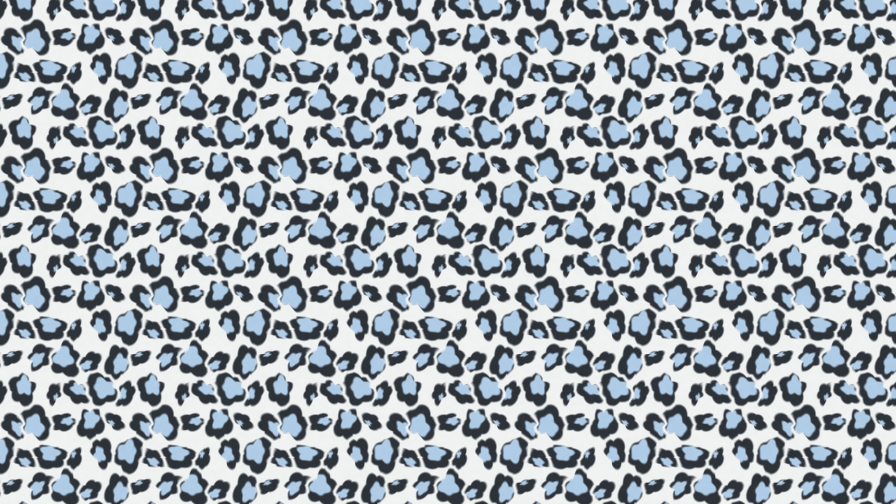
Reproduce this pattern procedurally as a WebGL 1 fragment shader.

```glsl
precision highp float;

uniform vec2 u_resolution;

const vec3 PAPER = vec3(0.942, 0.950, 0.950);
const vec3 INK = vec3(0.175, 0.197, 0.222);
const vec3 BLUE = vec3(0.688, 0.800, 0.905);
const float ROWS = 15.7;               // rows of spots over the canvas height
const vec2 PERIOD = vec2(5.0, 4.0);    // cells before the print repeats
const float CELL_WIDTH = 0.8;          // relative to the cell height
const float JITTER = 0.20;
const float SMALL_RADIUS = 0.27;
const float LARGE_RADIUS = 0.51;
const float HALF_GAP = 0.055;          // half the least paper width
const float NOTCH_DEPTH = 0.24;
const float SOFTNESS = 0.048;
const float MOTTLE = 0.012;
const float TAU = 6.28318;

float hash(vec2 p) {
  vec3 q = fract(vec3(p.xyx) * vec3(0.1031, 0.1030, 0.0973));
  q += dot(q, q.yzx + 33.33);
  return fract((q.x + q.y) * q.z);
}

float noise(vec2 p) {
  vec2 i = floor(p), f = fract(p);
  f = f * f * (3.0 - 2.0 * f);
  return mix(mix(hash(i), hash(i + vec2(1.0, 0.0)), f.x),
             mix(hash(i + vec2(0.0, 1.0)), hash(i + 1.0), f.x), f.y);
}

mat2 rotation(float angle) {
  float c = cos(angle), s = sin(angle);
  return mat2(c, s, -s, c);
}

// Signed distances to one rosette: x = outer rim, y = blue centre
vec2 rosette(vec2 p, vec2 id) {
  float rank = floor(mod(2.0 * id.x + id.y + 0.5, 5.0)) / 4.0;
  float radius = mix(SMALL_RADIUS, LARGE_RADIUS, rank);
  float squash = mix(0.78, 0.92, rank);
  float phase = TAU * hash(id + 48.3);
  vec2 q = rotation(TAU * hash(id + 75.1)) * p * vec2(squash, 1.0 / squash);

  // Rounded lobes with creases between them, and one open side
  float angle = atan(q.y, q.x + 1e-5);
  float wave = sin(2.5 * angle + 0.4 * sin(2.0 * angle + phase) + phase);
  float lobes = 0.83 + 0.25 * sqrt(wave * wave + 0.02)
              + 0.06 * sin(3.0 * angle - phase);
  float opening = TAU * hash(id + 112.9);
  float notch = NOTCH_DEPTH * smoothstep(0.78, 1.0, cos(angle - opening));
  float rim = length(q) - radius * (lobes - notch);

  // The centre leans towards the opening
  float ratio = mix(0.30, 0.61, sqrt(rank));
  float lean = 0.70 - 0.85 * ratio;
  vec2 c = q - radius * lean * vec2(cos(opening), sin(opening));
  float turn = atan(c.y, c.x + 1e-5);
  float wobble = 1.0 + 0.12 * sin(3.0 * turn + phase)
               + 0.11 * sin(5.0 * turn - 2.0 * phase);
  return vec2(rim, length(c) - radius * ratio * wobble);
}

void main() {
  vec2 uv = gl_FragCoord.xy / u_resolution.y;
  vec2 p = uv * ROWS;
  float row = floor(p.y);

  // Nearest rosette, and the rim distance of the runner-up
  vec2 nearest = vec2(10.0);
  float second = 10.0;
  for (int j = -1; j <= 1; j++) {
    float y = row + float(j);
    float stagger = 0.5 * floor(mod(y + 0.5, 2.0));
    float column = floor(p.x / CELL_WIDTH - stagger);
    for (int i = -2; i <= 2; i++) {
      vec2 cell = vec2(column + float(i), y);
      vec2 id = floor(mod(cell + 0.5, PERIOD));
      vec2 shift = JITTER * (vec2(hash(id + 31.3), hash(id + 91.7)) - 0.5);
      vec2 centre = (cell + vec2(0.5 + stagger, 0.5)) * vec2(CELL_WIDTH, 1.0);
      vec2 d = rosette(p - centre - shift, id);
      if (d.x < nearest.x) {
        second = nearest.x;
        nearest = d;
      } else {
        second = min(second, d.x);
      }
    }
  }

  // Keep a strip of paper between neighbours
  float spot = max(nearest.x, HALF_GAP - 0.5 * (second - nearest.x));
  float edge = max(SOFTNESS, 0.6 * ROWS / u_resolution.y);
  float spotMask = 1.0 - smoothstep(-edge, edge, spot);
  float blueMask = 1.0 - smoothstep(-edge, edge, nearest.y);

  vec3 color = mix(PAPER, mix(INK, BLUE, blueMask), spotMask);
  color += MOTTLE * (noise(uv * 110.0) - 0.5);
  gl_FragColor = vec4(color, 1.0);
}
```
